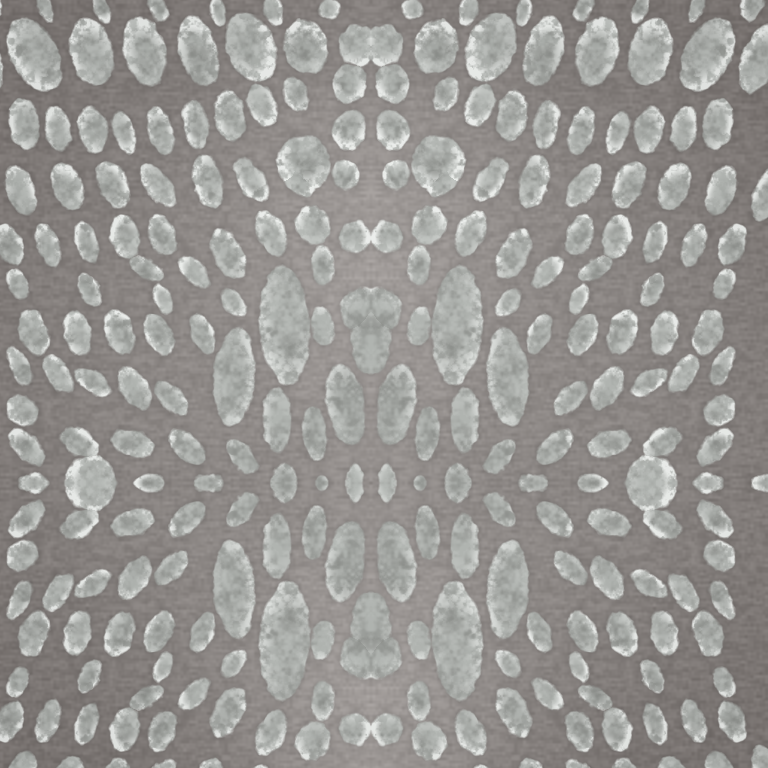
A Shadertoy shader for this pattern:

```glsl
// Mirrored velvet petals scattered in arches over a grey woven cloth.
#define CENTER vec2(0.483, 0.371)
#define CLOTH_DARK vec3(0.47, 0.447, 0.437)
#define CLOTH_MID vec3(0.55, 0.53, 0.52)
#define CLOTH_LIGHT vec3(0.66, 0.64, 0.63)
#define VELVET_DARK vec3(0.55, 0.56, 0.545)
#define VELVET_MID vec3(0.69, 0.705, 0.69)
#define SHEEN vec3(0.92, 0.93, 0.92)
#define JITTER 0.005
#define FRAY 0.007
#define WEAVE 0.10

// Petal rows: height, first x, pitch, half length
const vec4 ROWS[12] = vec4[12](
    vec4(0.000, 0.212, 0.076, 0.022), vec4(0.036, 0.170, 0.070, 0.029),
    vec4(0.112, 0.259, 0.050, 0.030), vec4(0.195, 0.219, 0.055, 0.030),
    vec4(0.234, 0.178, 0.0945, 0.023), vec4(0.319, 0.021, 0.055, 0.036),
    vec4(0.322, 0.273, 0.0495, 0.032), vec4(0.276, 0.232, 0.060, 0.026),
    vec4(0.402, 0.033, 0.0605, 0.035), vec4(0.508, 0.096, 0.0448, 0.032),
    vec4(0.569, 0.016, 0.070, 0.050), vec4(0.615, 0.053, 0.074, 0.022));

// Row shape: petal count, slope, bend, lean
const vec4 ARCHES[12] = vec4[12](
    vec4(5, 0, 0, 1.57), vec4(5, 0.012, -0.0023, 1.1),
    vec4(5, 0.0105, 0, 0.7), vec4(5, 0, 0, 0.4),
    vec4(4, 0.008, 0, 0.6), vec4(4, 0.026, -0.011, 0.5),
    vec4(5, -0.003, 0, 0.45), vec4(2, 0.004, 0, 1.1),
    vec4(9, -0.003, 0, 0.45), vec4(9, -0.018, 0.0016, 0.3),
    vec4(8, -0.002, 0, 0.35), vec4(7, 0.001, 0, 0.3));

// Central motif: place and half size
const vec4 MOTIF[7] = vec4[7](
    vec4(0.112, 0.206, 0.033, 0.078), vec4(0.178, 0.139, 0.027, 0.065),
    vec4(0.033, 0.102, 0.025, 0.054), vec4(0.122, 0.082, 0.019, 0.043),
    vec4(0.073, 0.064, 0.017, 0.036), vec4(0.365, 0.000, 0.034, 0.037),
    vec4(0.087, 0.417, 0.035, 0.036));

struct Petal { float dist; vec2 local; float seed; };

float hash(vec2 p) {
    vec3 h = fract(p.xyx * 0.1031);
    h += dot(h, h.yzx + 33.33);
    return fract((h.x + h.y) * h.z);
}

float noise(vec2 p) {
    vec2 i = floor(p), f = fract(p);
    f = f * f * (3.0 - 2.0 * f);
    return mix(mix(hash(i), hash(i + vec2(1, 0)), f.x),
               mix(hash(i + vec2(0, 1)), hash(i + vec2(1, 1)), f.x), f.y);
}

float fbm(vec2 p) {
    return 0.55 * noise(p) + 0.3 * noise(p * 2.1 + 7.0) + 0.15 * noise(p * 4.3 + 19.0);
}

// Keeps the nearest ellipse; lean tips its top away from the axis
void addPetal(inout Petal best, vec2 p, vec2 radius, float lean, float seed) {
    float c = cos(lean), s = sin(lean);
    p = vec2(c * p.x - s * p.y, s * p.x + c * p.y);
    vec2 local = p / radius;
    float k = length(local);
    float dist = k * (k - 1.0) / max(length(local / radius), 0.001);
    if (dist < best.dist) best = Petal(dist, local, seed);
}

Petal findPetal(vec2 q) {
    Petal best = Petal(1.0, vec2(1), 0.0);
    for (int r = 0; r < 12; r++) {
        vec4 row = ROWS[r], arch = ARCHES[r];
        float nearest = floor((q.x - row.y) / row.z + 0.5);
        for (float k = -1.0; k <= 1.0; k++) {
            float i = nearest + k;
            if (i < 0.0 || i >= arch.x) continue;
            vec2 id = vec2(i, float(r) * 7.0 + 3.0);
            float a = hash(id), b = hash(id + 31.7), size = hash(id + 57.3);
            vec2 place = vec2(row.y + i * row.z, row.x + i * (arch.y + i * arch.z));
            if (r > 0) place += JITTER * (vec2(a, b) - 0.5);
            // Petals close to the axis are smaller and rounder
            float taper = mix(0.6, 1.0, smoothstep(0.0, 0.2, place.x));
            float halfLength = row.w * mix(0.9, 1.06, size) * taper;
            float aspect = min(0.95, mix(0.48, 0.64, b) / taper);
            float lean = arch.w * (r < 1 ? 1.0 : mix(0.5, 1.4, a));
            addPetal(best, q - place, halfLength * vec2(aspect, 1.0), lean, a);
        }
    }
    for (int m = 0; m < 7; m++) {
        vec4 e = MOTIF[m];
        float lean = e.y > 0.0 ? 0.25 - 1.8 * e.x : 0.0;
        addPetal(best, q - e.xy, e.zw, lean, hash(e.xy * 91.0));
    }
    // Pairs along the mirror line and two short columns beside the axis
    for (float k = 0.0; k < 2.0; k++) {
        addPetal(best, q - vec2(0.021 + 0.092 * k, 0.0), vec2(0.012 + 0.006 * k, 0.028), 0.0, 0.2);
        addPetal(best, q - vec2(0.063, 0.204 + 0.08 * k), vec2(0.015, 0.027), 0.1, 0.4);
        addPetal(best, q - vec2(0.028, 0.460 + 0.06 * k), vec2(0.022, 0.027), -0.3, 0.7);
    }
    addPetal(best, q - vec2(0.065, 0.0), vec2(0.009, 0.011), 0.0, 0.6);
    addPetal(best, q - vec2(0.454, 0.094), vec2(0.018, 0.023), 0.9, 0.1);
    // Shield on the axis
    addPetal(best, q - vec2(0.010, 0.224), vec2(0.030, 0.031), 0.0, 0.3);
    addPetal(best, q - vec2(0.0, 0.192), vec2(0.028, 0.052), 0.0, 0.3);
    return best;
}

void mainImage(out vec4 fragColor, in vec2 fragCoord) {
    vec2 uv = fragCoord / iResolution.xy;
    vec2 q = abs(uv - CENTER);
    float pixel = 1.0 / iResolution.y;

    // Woven cloth, pale along the axis and dark at the rim
    vec2 fromGlow = (q - vec2(0.0, 0.27)) * vec2(6.0, 3.8);
    float rim = smoothstep(0.25, 0.72, length(uv - 0.5));
    vec3 color = mix(mix(CLOTH_MID, CLOTH_DARK, rim), CLOTH_LIGHT, 0.75 * exp(-dot(fromGlow, fromGlow)));
    float thread = noise(q * vec2(95.0, 270.0)) * 0.6 + noise(q * vec2(260.0, 190.0)) * 0.4;
    color += WEAVE * (thread - 0.5);

    // Frayed outline and a soft contact shadow
    Petal petal = findPetal(q);
    float dist = petal.dist + FRAY * (fbm(q * 85.0) - 0.5);
    color *= 1.0 - 0.08 * exp(-max(dist, 0.0) * 260.0);

    // Mottled pile with a speckled sheen on one side
    float pile = fbm(q * 48.0 + 11.0) * 0.7 + noise(q * 210.0) * 0.3;
    vec3 velvet = mix(VELVET_DARK, VELVET_MID, smoothstep(0.15, 0.75, pile));
    float angle = petal.seed * 6.2832;
    float side = 0.5 + 0.5 * dot(petal.local, vec2(cos(angle), sin(angle)));
    float edge = smoothstep(0.3, 0.95, length(petal.local));
    float speckle = smoothstep(0.3, 0.7, fbm(q * 120.0 + 3.0));
    float outer = mix(0.45, 1.0, smoothstep(0.12, 0.45, length(q)));
    float sheen = edge * (0.2 + 0.8 * side) * (0.3 + 0.9 * speckle) + 0.35 * side * speckle;
    velvet = mix(velvet, SHEEN, clamp(sheen * outer, 0.0, 1.0));
    velvet *= 1.0 - 0.06 * rim;

    float cover = smoothstep(pixel, -pixel - 0.0015, dist);
    fragColor = vec4(mix(color, velvet, cover), 1.0);
}
```
